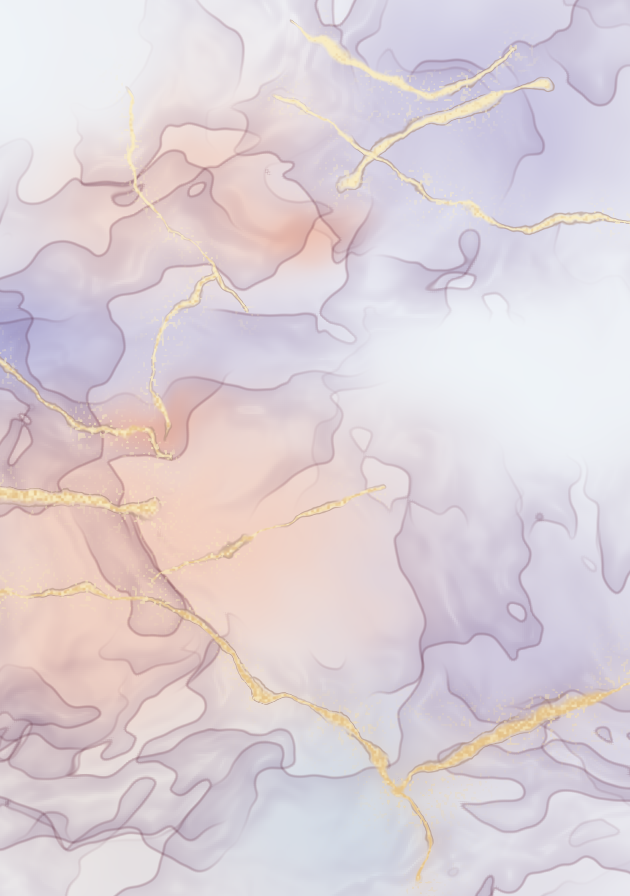
This texture is drawn by a Shadertoy shader. Its source:

```glsl
float hash(vec2 p) {
    vec3 h = fract(p.xyx * 0.1031);
    h += dot(h, h.yzx + 33.33);
    return fract((h.x + h.y) * h.z);
}

float noise(vec2 p) {
    vec2 i = floor(p), f = fract(p);
    f = f * f * f * (f * (f * 6.0 - 15.0) + 10.0);
    return mix(mix(hash(i), hash(i + vec2(1, 0)), f.x),
               mix(hash(i + vec2(0, 1)), hash(i + 1.0), f.x), f.y);
}

float fbm(vec2 p) {
    float sum = 0.0, amp = 0.53;
    for (int i = 0; i < 4; i++) {
        sum += amp * noise(p);
        p = mat2(0.8, 0.6, -0.6, 0.8) * p * 2.1 + 19.7;
        amp *= 0.47;
    }
    return sum;
}

vec2 warp(vec2 p) {
    return vec2(fbm(p + 31.0), fbm(p + 74.0)) - 0.5;
}

// Soft elliptical pool of pigment
float pool(vec2 p, vec2 centre, vec2 radius) {
    vec2 d = (p - centre) / radius;
    return exp(-dot(d, d));
}

// Bent vein: x = metal, y = dusty halo, z = dark edge
vec3 vein(vec2 p, vec2 a, vec2 b, float bend, float width) {
    vec2 along = b - a;
    float span = length(along);
    along /= span;
    float t = clamp(dot(p - a, along) / span, 0.0, 1.0);
    vec2 foot = a + along * span * t + vec2(-along.y, along.x) * bend * 4.0 * t * (1.0 - t);
    float d = length(p - foot);
    float swell = noise(p * 23.0 + 5.0);
    float w = width * (0.15 + 1.7 * swell * swell);
    float metal = smoothstep(w + 0.0018, w * 0.4 - 0.0008, d);
    float edge = smoothstep(0.0022, 0.0, abs(d - w - 0.001)) * smoothstep(0.25, 0.7, noise(p * 31.0));
    return vec3(metal, exp(-d / (0.008 + width * 1.6)), edge);
}

void mainImage(out vec4 fragColor, in vec2 fragCoord) {
    vec2 p = fragCoord / iResolution.y;
    p.x *= 0.7031 * iResolution.y / iResolution.x;
    vec2 q = p + 0.12 * warp(p * 5.0) + 0.018 * warp(p * 32.0);
    vec2 s = p + 0.20 * warp(p * 4.0 + 9.0);

    // Misty paper and washes
    vec3 lilac = vec3(0.77, 0.75, 0.87), peach = vec3(0.95, 0.81, 0.75), coral = vec3(0.94, 0.69, 0.59);
    vec3 col = mix(vec3(0.94, 0.95, 0.97), vec3(0.89, 0.88, 0.91), smoothstep(0.25, 0.75, fbm(s * 4.0)));
    float tone = 0.55 + 0.75 * fbm(s * 6.0 + 40.0);
    col = mix(col, vec3(0.90, 0.87, 0.86), 0.8 * pool(s, vec2(0.13, 0.15), vec2(0.25, 0.20)));
    col = mix(col, vec3(0.81, 0.86, 0.91), 0.8 * pool(s, vec2(0.38, 0.12), vec2(0.11, 0.13)));
    col = mix(col, lilac, tone * pool(s, vec2(0.54, 0.87), vec2(0.21, 0.12)));
    col = mix(col, lilac, 0.8 * tone * pool(s, vec2(0.29, 0.60), vec2(0.14, 0.11)));
    col = mix(col, lilac, 0.75 * tone * pool(s, vec2(0.58, 0.30), vec2(0.19, 0.14)));
    col = mix(col, vec3(0.70, 0.70, 0.87), tone * pool(s, vec2(0.07, 0.64), vec2(0.13, 0.10)));
    col = mix(col, peach, 0.9 * tone * pool(s, vec2(0.22, 0.83), vec2(0.12, 0.14)));
    col = mix(col, peach, tone * pool(s, vec2(0.26, 0.41), vec2(0.22, 0.12)));
    col = mix(col, peach, 0.7 * tone * pool(s, vec2(0.10, 0.33), vec2(0.15, 0.12)));
    col = mix(col, coral, 0.8 * tone * pool(s, vec2(0.23, 0.52), vec2(0.07, 0.03)));
    col = mix(col, coral, 0.7 * tone * pool(s, vec2(0.34, 0.77), vec2(0.05, 0.03)));
    float clearing = max(pool(s, vec2(0.60, 0.57), vec2(0.24, 0.14)), pool(s, vec2(0.0, 0.97), vec2(0.19, 0.16)));
    col = mix(col, vec3(0.94, 0.96, 0.975), 0.9 * clearing);
    float ink = 1.0 - smoothstep(0.15, 0.75, clearing);

    // Translucent petals with fine dried rims
    for (int i = 0; i < 6; i++) {
        float k = float(i);
        float f = fbm(s * (3.0 + 0.3 * k) + 17.3 * k) - 0.5;
        float slope = length(vec2(dFdx(f), dFdy(f))) * iResolution.y;
        float d = f / max(slope, 0.6);
        float fade = ink * smoothstep(0.32, 0.68, noise(p * 6.0 + 11.0 * k));
        float body = smoothstep(-0.001, 0.002, d) * exp(-max(d, 0.0) / 0.035);
        float rim = smoothstep(0.0026, 0.0, abs(d));
        col *= mix(vec3(1.0), vec3(0.90, 0.87, 0.91), body * fade * 0.75);
        col *= mix(vec3(1.0), vec3(0.80, 0.70, 0.74), rim * fade * 0.75);
    }

    // Gold seams
    vec3 v = vein(q, vec2(0.0, 0.33), vec2(0.30, 0.21), 0.05, 0.005);
    v = max(v, vein(q, vec2(0.30, 0.21), vec2(0.46, 0.01), 0.07, 0.008));
    v = max(v, vein(q, vec2(0.45, 0.12), vec2(0.73, 0.21), 0.015, 0.014));
    v = max(v, vein(q, vec2(0.15, 0.35), vec2(0.43, 0.44), 0.01, 0.0025));
    v = max(v, vein(q, vec2(-0.03, 0.44), vec2(0.15, 0.43), 0.01, 0.009));
    v = max(v, vein(q, vec2(-0.03, 0.62), vec2(0.18, 0.48), -0.01, 0.004));
    v = max(v, vein(q, vec2(0.35, 0.95), vec2(0.57, 0.96), -0.06, 0.005));
    v = max(v, vein(q, vec2(0.36, 0.79), vec2(0.60, 0.91), 0.01, 0.006));
    v = max(v, vein(q, vec2(0.32, 0.88), vec2(0.69, 0.75), -0.06, 0.003));
    v = max(v, vein(q, vec2(0.13, 0.88), vec2(0.27, 0.67), -0.05, 0.002));
    v = max(v, vein(q, vec2(0.17, 0.50), vec2(0.22, 0.69), 0.02, 0.002));

    // Metallic grain and scattered dust
    float grain = noise(p * 330.0);
    float dust = smoothstep(0.68, 0.86, grain) * v.y * smoothstep(0.35, 0.65, noise(p * 19.0));
    vec3 gold = mix(vec3(0.90, 0.76, 0.52), vec3(0.98, 0.93, 0.76), smoothstep(0.2, 0.8, grain * 0.5 + p.y * 0.6));
    col = mix(col, vec3(0.92, 0.80, 0.68), 0.35 * v.y * smoothstep(0.5, 0.1, p.y));
    col = mix(col, vec3(0.67, 0.55, 0.48), 0.6 * v.z);
    col = mix(col, gold, max(v.x * 0.92, dust * 0.8));
    fragColor = vec4(col, 1.0);
}
```
